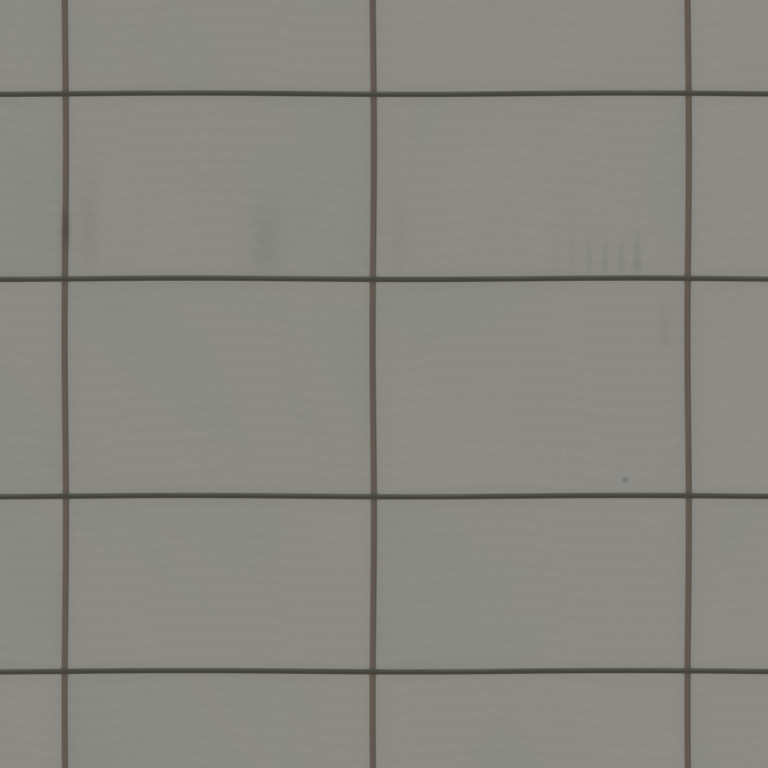
Write a three.js fragment shader that draws this texture.

```glsl
varying vec2 vUv;

const vec3 WARM_GREY = vec3(0.562, 0.551, 0.528);
const vec3 COOL_GREY = vec3(0.528, 0.532, 0.510);
const vec3 RUST_BROWN = vec3(0.390, 0.340, 0.308);
const vec3 SEAM_EDGE = vec3(0.300, 0.305, 0.275);
const vec3 SEAM_GREEN = vec3(0.340, 0.360, 0.315);
const vec3 SEAM_DARK = vec3(0.265, 0.260, 0.225);

// Seam positions; the fourth column lies beyond the canvas
const vec4 COLUMNS = vec4(0.085, 0.486, 0.896, 1.300);
const vec4 ROWS = vec4(0.126, 0.354, 0.637, 0.878);

float hash(vec2 p) {
  return fract(sin(dot(p, vec2(127.1, 311.7))) * 43758.545);
}

float band(float offset, float halfWidth, float blur) {
  return 1.0 - smoothstep(halfWidth - blur, halfWidth + blur, abs(offset));
}

// Signed offset to the closest seam
float seamOffset(float position, vec4 seams) {
  float nearest = 2.0;
  for (int i = 0; i < 4; i++) {
    float offset = position - seams[i];
    if (abs(offset) < abs(nearest)) nearest = offset;
  }
  return nearest;
}

float panelIndex(float position, vec4 seams) {
  return dot(step(seams, vec4(position)), vec4(1.0));
}

// Layered, bent sines in the range -1 to 1
float clouds(vec2 p) {
  float sum = 0.0;
  float weight = 0.5;
  for (int i = 0; i < 4; i++) {
    p += 0.6 * sin(p.yx * 1.3 + float(i) * 2.1);
    sum += weight * sin(p.x) * cos(p.y);
    p = mat2(1.5, 1.1, -1.1, 1.5) * p;
    weight *= 0.55;
  }
  return sum;
}

// Distance to the closest scattered point
float cellular(vec2 p) {
  vec2 cell = floor(p);
  float nearest = 2.0;
  for (int y = -1; y <= 1; y++) {
    for (int x = -1; x <= 1; x++) {
      vec2 id = cell + vec2(float(x), float(y));
      vec2 point = id + vec2(hash(id), hash(id + 57.0));
      nearest = min(nearest, distance(p, point));
    }
  }
  return nearest;
}

// Soft vertical stain rising from its foot
float streak(vec2 p, vec2 foot, float width, float height) {
  float across = (p.x - foot.x) / width;
  float rise = (p.y - foot.y) / height;
  return exp(-across * across) * smoothstep(-0.1, 0.15, rise)
    * (1.0 - smoothstep(0.25, 1.0, rise));
}

float stains(vec2 p) {
  float sum = 0.6 * streak(p, vec2(0.345, 0.645), 0.022, 0.13);
  sum += 0.5 * streak(p, vec2(0.115, 0.650), 0.014, 0.20);
  sum += 0.4 * streak(p, vec2(0.520, 0.645), 0.012, 0.15);
  sum += 0.5 * streak(p, vec2(0.866, 0.550), 0.010, 0.09);
  for (int i = 0; i < 6; i++) {
    float k = float(i);
    float random = hash(vec2(k, 4.0));
    vec2 foot = vec2(0.725 + 0.021 * k, 0.643);
    sum += (0.2 + 0.11 * k) * streak(p, foot, 0.005, 0.06 + 0.05 * random);
  }
  return sum;
}

vec3 panelColor(vec2 p, vec2 id, vec2 offset) {
  float tone = 0.61 + 0.32 * clouds(p * 6.0 + id * 3.7);
  tone += 0.18 * (hash(id + 11.0) - 0.5) + 0.22 * (p.x - 0.5);
  vec3 color = mix(COOL_GREY, WARM_GREY, clamp(tone, 0.0, 1.0));
  color += 0.012 * (cellular(p * 170.0) - 0.5);
  color += 0.003 * sin(p.y * 310.0 + 2.0 * sin(p.x * 17.0));
  color -= vec3(0.046, 0.042, 0.040) * stains(p);
  // Grime gathers beside the seams
  vec2 grime = exp(-abs(offset) / vec2(0.008, 0.007));
  return color - 0.032 * max(grime.x, grime.y);
}

void main() {
  vec2 wobble = 0.0009 * sin(vUv.yx * vec2(13.0, 11.0) + vec2(0.5, 2.0));
  vec2 p = vUv + wobble;
  vec2 offset = vec2(seamOffset(p.x, COLUMNS), seamOffset(p.y, ROWS));
  vec2 id = vec2(panelIndex(p.x, COLUMNS), panelIndex(p.y, ROWS));
  vec3 color = panelColor(vUv, id, offset);

  // Rusty upright seams with a darker right edge
  float rust = 0.5 + 0.5 * clouds(vec2(id.x * 5.0, p.y * 24.0));
  vec3 upright = mix(SEAM_EDGE, RUST_BROWN, 0.65 + 0.35 * rust);
  upright = mix(upright, SEAM_EDGE, 0.7 * smoothstep(0.0010, 0.0032, offset.x));
  color = mix(color, upright, 0.95 * band(offset.x, 0.0040, 0.0014));

  // Green level seams, lit along the top
  float patina = 0.75 + 0.4 * clouds(vec2(p.x * 20.0, id.y * 4.0));
  float lit = smoothstep(-0.0010, 0.0022, offset.y) * clamp(patina, 0.0, 1.0);
  vec3 level = mix(SEAM_DARK, SEAM_GREEN, lit);
  color = mix(color, level, band(offset.y, 0.0034, 0.0012));

  // Dirt at crossings, a dark smear and one small blue-green spot
  float crossing = exp(-dot(offset, offset) / 0.000035);
  float smear = exp(-pow(length((vUv - vec2(0.085, 0.700)) / vec2(0.005, 0.024)), 2.0));
  color = mix(color, SEAM_DARK, 0.5 * crossing + 0.55 * smear);
  float spot = band(distance(vUv, vec2(0.814, 0.375)), 0.003, 0.003);
  color = mix(color, vec3(0.34, 0.42, 0.41), 0.6 * spot);

  gl_FragColor = vec4(color, 1.0);
}
```
